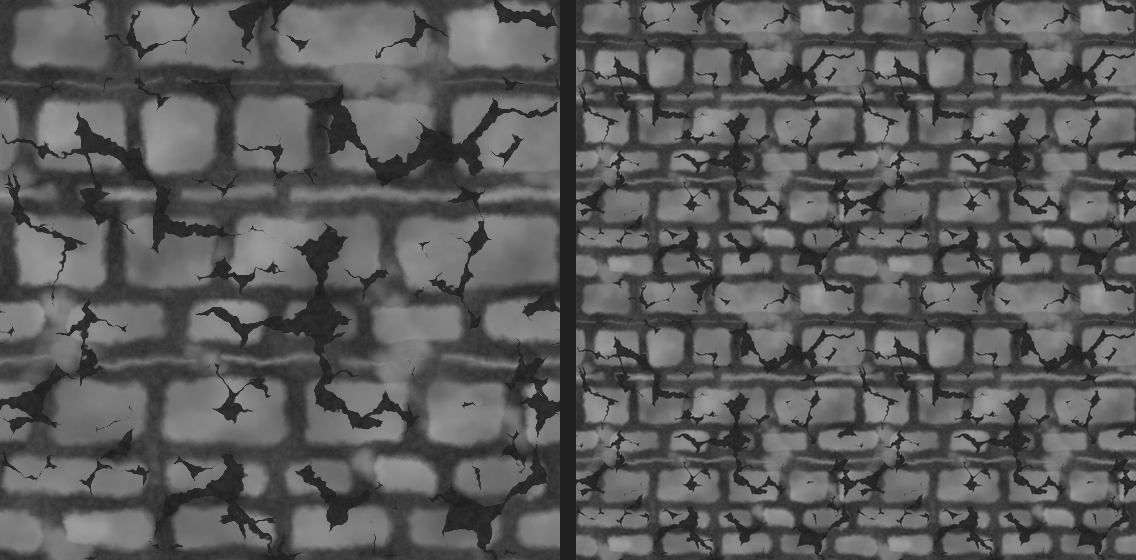
Left, the tile; right, the same tile 2 across and 2 down.
This texture map is drawn by a WebGL 1 fragment shader. Its source:

```glsl
precision highp float;
uniform vec2 u_resolution;

const float TAU = 6.28319;

vec2 hash2(vec2 p) {
  vec3 q = fract(p.xyx * vec3(0.1031, 0.1030, 0.0973));
  q += dot(q, q.yzx + 33.33);
  return fract((q.xx + q.yz) * q.zy);
}

// Wrapping gradient noise
float gradientAt(vec2 cell, vec2 offset, float period, float seed) {
  float angle = TAU * hash2(mod(cell, period) + seed).x;
  return dot(vec2(cos(angle), sin(angle)), offset);
}

float gradientNoise(vec2 uv, float period, float seed) {
  vec2 i = floor(uv * period);
  vec2 f = fract(uv * period);
  vec2 w = f * f * f * (f * (f * 6.0 - 15.0) + 10.0);
  vec2 e = vec2(0.0, 1.0);
  return mix(
    mix(gradientAt(i, f, period, seed), gradientAt(i + e.yx, f - e.yx, period, seed), w.x),
    mix(gradientAt(i + e.xy, f - e.xy, period, seed), gradientAt(i + 1.0, f - 1.0, period, seed), w.x),
    w.y);
}

float fbm(vec2 uv, float period, float gain, float seed) {
  float sum = 0.0;
  float amplitude = 1.0;
  for (int k = 0; k < 4; k++) {
    sum += amplitude * gradientNoise(uv, period, seed);
    period *= 2.0;
    amplitude *= gain;
    seed += 17.0;
  }
  return sum;
}

vec2 warp(vec2 uv, float period, float amount, float seed) {
  return uv + amount * vec2(fbm(uv, period, 0.6, seed), fbm(uv, period, 0.6, seed + 5.0));
}

// One course of uneven bricks: signed distance and brick tone
vec2 course(vec2 uv, float base, float top, float count, float shift, float sway, float phase) {
  float angle = TAU * uv.x + phase;
  float along = count * uv.x + shift + sway * sin(angle);
  float density = count + TAU * sway * cos(angle);
  float dy = uv.y - 0.5 * (base + top);
  dy -= floor(dy + 0.5);
  vec2 local = vec2((fract(along) - 0.5) / density, dy);
  vec2 inner = 0.5 * vec2(1.0 / density, top - base) - vec2(0.012, 0.009);
  float radius = min(0.03, 0.8 * min(inner.x, inner.y));
  vec2 q = abs(local) - inner + radius;
  float dist = length(max(q, 0.0)) + min(max(q.x, q.y), 0.0) - radius;
  return vec2(dist, hash2(vec2(mod(floor(along), count), floor(base * 100.0))).x);
}

vec2 nearer(vec2 a, vec2 b) {
  return a.x < b.x ? a : b;
}

vec2 wall(vec2 uv) {
  vec2 b = course(uv, 0.006, 0.104, 5.0, -0.50, 0.04, 0.0);
  b = nearer(b, course(uv, 0.104, 0.193, 5.0, -0.21, 0.29, 2.08));
  b = nearer(b, course(uv, 0.193, 0.337, 5.0, -0.54, 0.19, 0.37));
  b = nearer(b, course(uv, 0.337, 0.376, 5.0, -0.85, 0.10, 1.0));
  b = nearer(b, course(uv, 0.376, 0.474, 5.0, -0.40, 0.18, 2.97));
  b = nearer(b, course(uv, 0.474, 0.628, 4.0, 0.18, 0.25, -1.34));
  b = nearer(b, course(uv, 0.628, 0.676, 4.0, -0.27, 0.26, -1.84));
  b = nearer(b, course(uv, 0.676, 0.839, 5.0, -0.05, 0.20, -2.32));
  b = nearer(b, course(uv, 0.839, 0.866, 4.0, -0.17, 0.15, -2.3));
  return nearer(b, course(uv, 0.866, 1.006, 4.0, 0.01, 0.15, -0.3));
}

// Star-shaped cracks opening at cell corners: crack mask and soft stain
vec2 cracks(vec2 uv, float period, float width, float open, float seed) {
  vec2 p = uv * period;
  vec3 nearest = vec3(9.0);
  for (int y = -1; y <= 1; y++) {
    for (int x = -1; x <= 1; x++) {
      vec2 cell = floor(p) + vec2(float(x), float(y));
      float d = length(cell + 0.12 + 0.76 * hash2(mod(cell, period) + seed) - p);
      if (d < nearest.x) nearest = vec3(d, nearest.xy);
      else if (d < nearest.y) nearest = vec3(nearest.x, d, nearest.y);
      else nearest.z = min(nearest.z, d);
    }
  }
  float edge = nearest.y - nearest.x;
  float corner = nearest.z - nearest.x;
  float taper = max(0.0, 1.0 - corner / (0.1 + 0.75 * open));
  float opening = width * open * taper * taper - 0.02;
  float soft = period * max(0.002, 1.0 / u_resolution.y);
  return vec2(smoothstep(-soft, soft, opening - edge),
              open * (1.0 - smoothstep(0.0, 0.55, corner)));
}

void main() {
  vec2 uv = gl_FragCoord.xy / u_resolution;
  float grain = fbm(uv, 64.0, 0.7, 3.0);

  // Bricks and mortar, with pale patches bridging the joints
  vec2 brick = wall(warp(uv, 8.0, 0.014, 11.0));
  float face = 1.0 - smoothstep(-0.015, 0.004, brick.x + 0.004 * grain);
  float haze = smoothstep(0.12, 0.55, fbm(uv, 5.0, 0.5, 41.0));
  float cloud = fbm(warp(uv, 5.0, 0.03, 23.0), 6.0, 0.4, 31.0);
  float stone = 0.48 + 0.17 * cloud + 0.06 * (brick.y - 0.5) + 0.08 * haze + 0.008 * grain;
  float mortar = 0.225 + 0.05 * grain + 0.08 * fbm(uv, 7.0, 0.5, 53.0);
  float shade = mix(mortar, stone, max(face, 0.8 * haze));

  // Large and small cracks
  vec2 jagged = warp(uv, 14.0, 0.022, 61.0);
  float bigOpen = smoothstep(-0.15, 0.4, gradientNoise(uv, 6.0, 71.0));
  float smallOpen = smoothstep(-0.05, 0.4, gradientNoise(uv, 9.0, 83.0));
  vec2 big = cracks(jagged, 7.0, 0.42, bigOpen, 7.0);
  vec2 small = cracks(jagged, 12.0, 0.30, smallOpen, 19.0);
  shade *= 1.0 - 0.35 * big.y * (1.0 - 0.6 * face);
  shade = mix(shade, 0.14 + 0.04 * grain, 0.92 * max(big.x, small.x));

  gl_FragColor = vec4(vec3(clamp(shade, 0.07, 0.64)), 1.0);
}
```
